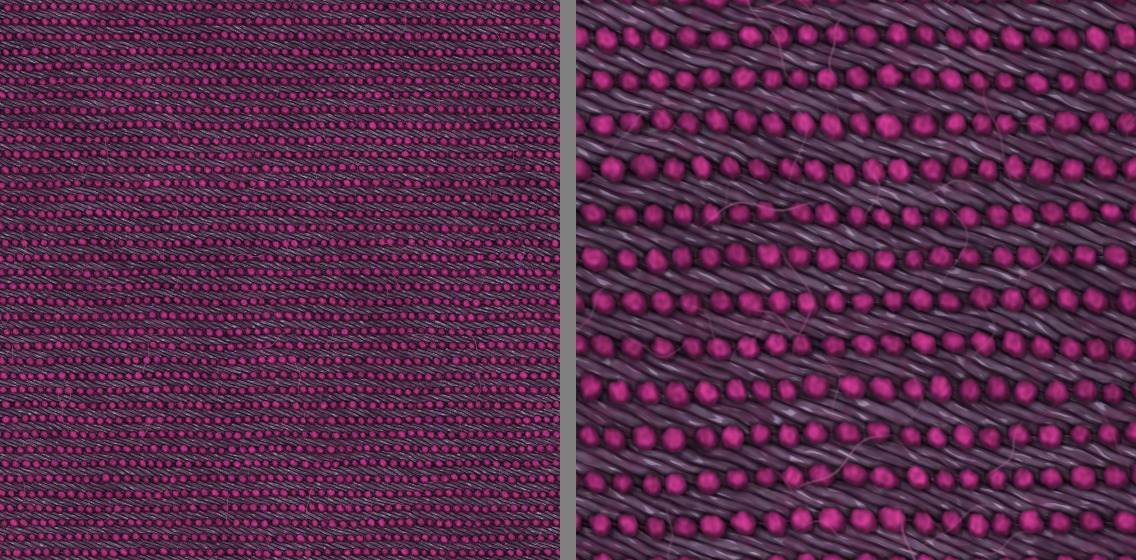
Left, the full canvas; right, a detail of the centre.
A WebGL 1 fragment shader for this texture:

```glsl
precision highp float;
uniform vec2 u_resolution;

float hash(vec2 p) {
  vec3 q = fract(p.xyx * 0.1031);
  q += dot(q, q.yzx + 33.33);
  return fract((q.x + q.y) * q.z);
}

vec2 gradient(vec2 cell) {
  float a = 6.2832 * hash(cell);
  return vec2(cos(a), sin(a));
}

float noise(vec2 p) {
  vec2 i = floor(p), f = fract(p);
  vec2 u = f * f * f * (f * (f * 6.0 - 15.0) + 10.0);
  vec2 e = vec2(1.0, 0.0);
  float low = mix(dot(gradient(i), f), dot(gradient(i + e), f - e), u.x);
  float high = mix(dot(gradient(i + e.yx), f - e.yx), dot(gradient(i + 1.0), f - 1.0), u.x);
  return 1.4 * mix(low, high, u.y);
}

// Loose curved fibres, one per cell
float hairs(vec2 uv, float scale, float seed) {
  vec2 p = uv * scale;
  float width = scale * max(0.0015, 1.0 / u_resolution.y);
  float strength = 0.0;
  for (int j = -1; j <= 1; j++) {
    for (int i = -1; i <= 1; i++) {
      vec2 id = floor(p) + vec2(float(i), float(j));
      float a = 6.2832 * hash(id + seed);
      vec2 d = p - id - vec2(hash(id + seed + 7.0), hash(id + seed + 13.0));
      d = mat2(cos(a), -sin(a), sin(a), cos(a)) * d;
      d.y += 3.0 * (hash(id + seed + 21.0) - 0.5) * d.x * d.x + 0.04 * sin(11.0 * d.x + a);
      float line = 1.0 - smoothstep(0.0, width, abs(d.y));
      line *= 1.0 - smoothstep(0.2, 0.45, abs(d.x));
      strength = max(strength, line * hash(id + seed + 31.0));
    }
  }
  return strength;
}

void main() {
  vec2 uv = gl_FragCoord.xy / u_resolution;

  // 58 knots across, 38 rows, slightly uneven
  vec2 weave = uv * vec2(58.0, 38.0);
  weave += vec2(0.3, 0.14) * vec2(noise(uv * 14.0), noise(uv * vec2(9.0, 14.0) + 40.0));
  float row = floor(weave.y);
  float band = floor(weave.y + 0.5);

  // Slanted grey strands between the knot rows
  float across = weave.x + 3.7 * (weave.y - band) + hash(vec2(band, 5.0));
  across += 0.22 * noise(weave * vec2(0.7, 2.0));
  float strand = floor(across);
  float side = 2.0 * fract(across) - 1.0;
  float ply = noise(vec2(across * 3.0, weave.x * 1.3 + band * 9.0));
  float light = (1.0 - side * side) * (0.65 + 0.45 * hash(vec2(strand, band))) + 0.32 * ply;
  vec3 color = mix(vec3(0.15, 0.06, 0.14), vec3(0.41, 0.32, 0.42), clamp(light, 0.0, 1.0));
  float glint = smoothstep(0.22, 0.6, noise(vec2(across * 2.5 + 30.0, weave.x * 1.8 + band * 5.0)));
  color += vec3(0.20, 0.21, 0.23) * glint * smoothstep(0.2, 0.8, light);
  color *= mix(0.55, 1.0, smoothstep(0.1, 0.34, abs(fract(weave.y) - 0.5)));

  // Wine-coloured fuzz over the strands
  float fuzz = smoothstep(-0.1, 0.6, noise(uv * 75.0) + 0.5 * noise(uv * 8.0));
  color = mix(color, vec3(0.38, 0.15, 0.29), 0.35 * fuzz);

  // Magenta knots
  float x = weave.x + hash(vec2(row, 17.0));
  vec2 knot = vec2(floor(x), row);
  float tone = hash(knot + 3.0);
  vec2 d = vec2(fract(x), fract(weave.y)) - 0.5;
  d -= vec2(0.14, 0.09) * (vec2(hash(knot + 11.0), hash(knot + 23.0)) - 0.5);
  d.y *= 1.526;
  d.x += 0.18 * d.y;
  float edge = length(d) - 0.36 - 0.07 * hash(knot + 37.0) + 0.07 * noise(weave * 4.0);
  float soft = max(0.06, 35.0 / u_resolution.x);
  color *= mix(0.6, 1.0, smoothstep(0.0, 0.2, edge));
  float dome = smoothstep(0.0, 0.26, -edge + 0.18 * d.y);
  vec3 wool = mix(vec3(0.34, 0.09, 0.25), vec3(0.68, 0.19, 0.48), dome);
  wool *= 0.86 + 0.22 * tone + 0.18 * noise(weave * vec2(5.0, 6.0) + 70.0);
  color = mix(color, wool, 1.0 - smoothstep(-soft, soft, edge));

  // Stray fibres and broad unevenness
  float stray = max(hairs(uv, 11.0, 50.0), 0.7 * hairs(uv, 19.0, 90.0));
  color = mix(color, vec3(0.64, 0.36, 0.54), 0.6 * stray);
  color *= 1.0 + 0.1 * noise(uv * 5.0) + 0.1 * noise(uv * 180.0);
  gl_FragColor = vec4(clamp(color, 0.0, 1.0), 1.0);
}
```
